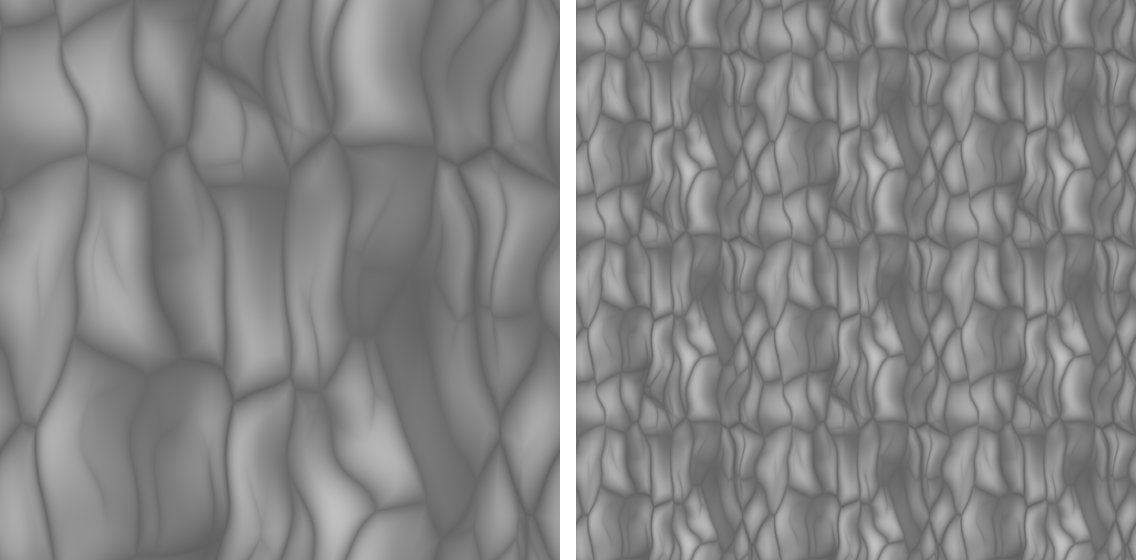
Left, the tile; right, the same tile 3 across and 3 down.
This texture is drawn by a WebGL 1 fragment shader. Its source:

```glsl
precision highp float;

uniform vec2 u_resolution;

// Whole numbers of repeats keep every layer tileable.
const vec2 CELLS = vec2(8.0, 3.0);
const vec2 FINE_CELLS = vec2(12.0, 4.0);
const vec2 WARP_REPEATS = vec2(4.0, 4.0);
const vec2 RIPPLE_REPEATS = vec2(9.0, 7.0);
const vec2 GLOW_REPEATS = vec2(6.0, 4.0);
const vec2 STREAK_REPEATS = vec2(16.0, 3.0);
const vec2 PATCH_REPEATS = vec2(4.0, 3.0);

const vec2 WARP_AMOUNT = vec2(0.075, 0.09);
const vec2 RIPPLE_AMOUNT = vec2(0.016, 0.02);
const float JITTER = 0.9;
const float CREASE_SHARP = 0.16;
const float CREASE_SOFT = 0.36;
const float FINE_CREASE = 0.18;
const float FINE_STRENGTH = 0.75;

const float FLOOR_TONE = 0.405;
const float FLOOR_VARIATION = 0.07;
const float GAIN_LOW = 0.06;
const float GAIN_HIGH = 0.34;
const float GLOW_CONTRAST = 0.95;
const float CELL_CONTRAST = 0.45;
const float STREAK_CONTRAST = 0.3;

const float TAU = 6.28319;

vec2 wrapCell(vec2 cell, vec2 period) {
  return floor(mod(cell + 0.5, period));
}

vec2 hash2(vec2 cell, float seed) {
  vec2 q = vec2(dot(cell, vec2(127.1, 311.7)), dot(cell, vec2(269.5, 183.3)));
  return fract(sin(q + seed * 17.31) * 43758.5);
}

float cornerSlope(vec2 cell, vec2 corner, vec2 f, vec2 period, float seed) {
  float angle = TAU * hash2(wrapCell(cell + corner, period), seed).x;
  return dot(vec2(cos(angle), sin(angle)), f - corner);
}

// Periodic gradient noise, roughly -0.7 to 0.7.
float gradientNoise(vec2 uv, vec2 period, float seed) {
  vec2 p = uv * period;
  vec2 cell = floor(p);
  vec2 f = p - cell;
  vec2 w = f * f * f * (f * (f * 6.0 - 15.0) + 10.0);
  float bottom = mix(cornerSlope(cell, vec2(0.0, 0.0), f, period, seed),
                     cornerSlope(cell, vec2(1.0, 0.0), f, period, seed), w.x);
  float top = mix(cornerSlope(cell, vec2(0.0, 1.0), f, period, seed),
                  cornerSlope(cell, vec2(1.0, 1.0), f, period, seed), w.x);
  return mix(bottom, top, w.y);
}

vec2 noisePair(vec2 uv, vec2 period, float seed) {
  return vec2(gradientNoise(uv, period, seed),
              gradientNoise(uv, period, seed + 1.0));
}

// Periodic cells: x = gap between the two nearest points, y = cell random.
vec2 cellGap(vec2 uv, vec2 period, float seed) {
  vec2 p = uv * period;
  vec2 home = floor(p);
  float nearest = 9.0;
  float second = 9.0;
  float cellRandom = 0.0;
  for (int j = -2; j <= 2; j++) {
    for (int i = -2; i <= 2; i++) {
      vec2 cell = home + vec2(float(i), float(j));
      vec2 id = wrapCell(cell, period);
      vec2 point = cell + 0.5 + JITTER * (hash2(id, seed) - 0.5);
      float d = distance(p, point);
      if (d < nearest) {
        second = nearest;
        nearest = d;
        cellRandom = hash2(id, seed + 5.0).y;
      } else {
        second = min(second, d);
      }
    }
  }
  return vec2(second - nearest, cellRandom);
}

void main() {
  vec2 uv = gl_FragCoord.xy / u_resolution;

  // Bend the cells into wavy upright folds.
  vec2 bent = uv + WARP_AMOUNT * noisePair(uv, WARP_REPEATS, 1.0)
                 + RIPPLE_AMOUNT * noisePair(uv, RIPPLE_REPEATS, 3.0);

  // Broad creases of varying softness.
  vec2 fold = cellGap(bent, CELLS, 6.0);
  float softness = 0.5 + gradientNoise(uv, PATCH_REPEATS, 8.0);
  float creaseWidth = mix(CREASE_SHARP, CREASE_SOFT, clamp(softness, 0.0, 1.0));
  float height = 1.0 - exp(-fold.x / creaseWidth);

  // Finer creases that fade in and out.
  float fineGap = cellGap(bent, FINE_CELLS, 13.0).x;
  float fineMask = smoothstep(-0.15, 0.35, gradientNoise(uv, PATCH_REPEATS, 10.0));
  height *= 1.0 - FINE_STRENGTH * fineMask * exp(-fineGap / FINE_CREASE);

  // Uneven glow inside the folds.
  float glow = 0.5 + GLOW_CONTRAST * gradientNoise(bent, GLOW_REPEATS, 20.0)
             + CELL_CONTRAST * (fold.y - 0.5)
             + STREAK_CONTRAST * gradientNoise(bent, STREAK_REPEATS, 22.0);
  float gain = mix(GAIN_LOW, GAIN_HIGH, smoothstep(-0.1, 1.1, glow));
  float base = FLOOR_TONE + FLOOR_VARIATION * gradientNoise(uv, PATCH_REPEATS, 24.0);

  gl_FragColor = vec4(vec3(base + gain * height), 1.0);
}
```
